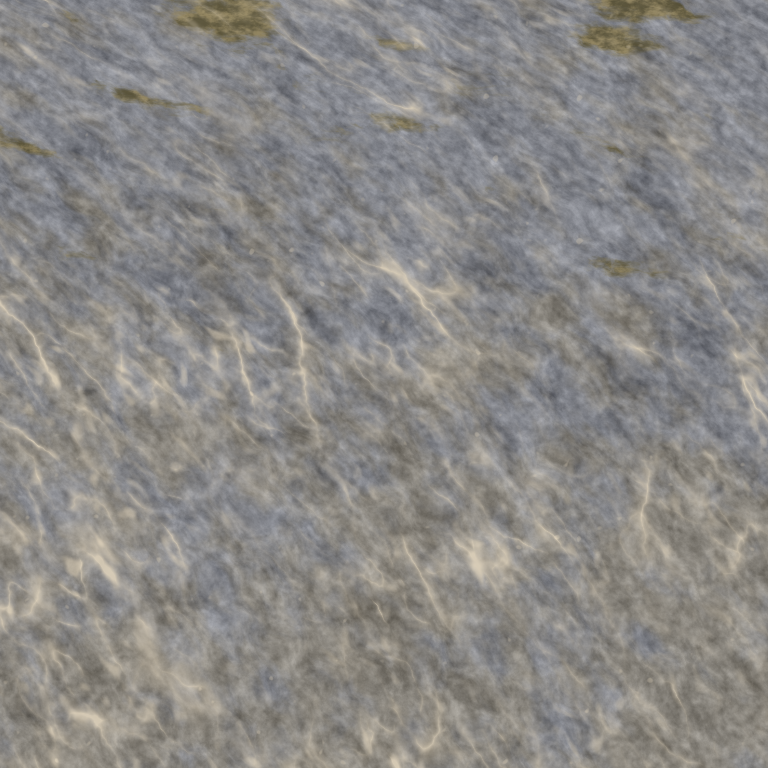
Reproduce this texture procedurally as a WebGL 1 fragment shader.

```glsl
precision highp float;
uniform vec2 u_resolution;

#define STREAK_SCALE vec2(27.0, 14.0)
#define NET_SCALE vec2(10.0, 4.5)
#define FINE_NET_SCALE vec2(24.0, 10.0)
#define FLECK_SCALE vec2(50.0, 30.0)
#define WEED_SCALE vec2(6.0, 23.0)
#define STREAK_CONTRAST 0.14
#define GRAIN_CONTRAST 0.17
#define CAUSTIC_STRENGTH 0.72

const vec3 SAND = vec3(0.512, 0.497, 0.468);
const vec3 SKY_WATER = vec3(0.492, 0.502, 0.532);
const vec3 SUNLIGHT = vec3(0.87, 0.82, 0.73);
const vec3 WEED_DARK = vec3(0.33, 0.30, 0.18);
const vec3 WEED_LIGHT = vec3(0.58, 0.52, 0.35);

vec2 hashGradient(vec2 cell) {
  vec3 h = fract(cell.xyx * vec3(0.1031, 0.1030, 0.0973));
  h += dot(h, h.yzx + 33.33);
  return fract((h.xx + h.yz) * h.zy) * 2.0 - 1.0;
}

// Gradient noise, roughly -0.7 to 0.7
float noise(vec2 p) {
  vec2 i = floor(p);
  vec2 f = p - i;
  vec2 w = f * f * f * (f * (f * 6.0 - 15.0) + 10.0);
  vec2 e = vec2(0.0, 1.0);
  float a = dot(hashGradient(i), f);
  float b = dot(hashGradient(i + e.yx), f - e.yx);
  float c = dot(hashGradient(i + e.xy), f - e.xy);
  float d = dot(hashGradient(i + e.yy), f - e.yy);
  return mix(mix(a, b, w.x), mix(c, d, w.x), w.y);
}

float fbm(vec2 p) {
  float sum = 0.0;
  float amplitude = 1.0;
  for (int i = 0; i < 4; i++) {
    sum += amplitude * noise(p);
    p = p * 2.03 + 17.3;
    amplitude *= 0.55;
  }
  return sum;
}

// Bright thread along the zero line of the noise
float thread(vec2 p, float sharpness) {
  return exp(-abs(noise(p)) * sharpness);
}

// Curved stream coordinates: across and along, flatter and denser far away
vec2 streamCoords(vec2 uv) {
  float across = uv.x - log(1.75 - 1.1 * uv.y) / 1.1;
  return vec2(across, 0.5 * uv.x - uv.y);
}

// Where sunlight gathers: wide patches, strongest near the lower left
float sunPatches(vec2 uv) {
  float nearness = 0.22 - 0.25 * uv.x - 0.3 * uv.y;
  return smoothstep(-0.42, 0.42, fbm(uv * 4.5 + 9.0) + nearness);
}

float caustics(vec2 uv, vec2 flow, float patches) {
  vec2 wobble = vec2(fbm(uv * 16.0), fbm(uv * 16.0 + 40.0));
  vec2 p = flow + wobble * vec2(0.014, 0.022);
  float longBreaks = smoothstep(-0.2, 0.3, fbm(flow * vec2(8.0, 5.0) + 71.0));
  float shortBreaks = smoothstep(-0.3, 0.35, fbm(flow * vec2(18.0, 13.0) + 33.0));
  float coarse = thread(p * NET_SCALE, 24.0) * longBreaks;
  float fine = thread(p * FINE_NET_SCALE + 5.0, 12.0) * shortBreaks;
  float glow = thread(p * NET_SCALE, 6.0) * 0.17;
  return coarse * (0.2 + 0.8 * patches) + (fine * 0.8 + glow) * (0.12 + 0.88 * patches);
}

// Frayed, nearly level drifts that gather towards the top
float weedCover(vec2 uv) {
  vec2 p = vec2(uv.x, uv.y + 0.2 * uv.x);
  p += vec2(0.025, 0.01) * fbm(uv * 14.0);
  float drift = noise(p * WEED_SCALE + 3.7) + 0.22 * fbm(p * vec2(26.0, 75.0));
  drift += 0.25 * noise(uv * 3.5 + 60.0);
  float threshold = mix(0.46, 0.18, smoothstep(0.5, 1.0, uv.y));
  float reach = smoothstep(0.38, 0.55, uv.y);
  return smoothstep(threshold, threshold + 0.25, drift) * reach;
}

void main() {
  vec2 uv = gl_FragCoord.xy / u_resolution;
  vec2 flow = streamCoords(uv);
  vec2 bent = flow + 0.016 * vec2(noise(uv * 21.0), noise(uv * 21.0 + 31.0));
  float patches = sunPatches(uv);

  // Sandy bed under bluish reflections
  float reflection = 0.5 * fbm(uv * 5.0) + 0.7 * fbm(bent * vec2(17.0, 11.0) + 50.0);
  reflection += 0.6 * (uv.y - 0.45);
  vec3 color = mix(SAND, SKY_WATER, smoothstep(-0.35, 0.35, reflection));

  // Broad shade, stretched ripples and fine grain
  float streaks = fbm(bent * STREAK_SCALE + 23.0);
  float grain = 0.65 * fbm(bent * vec2(58.0, 42.0)) + 0.5 * fbm(uv * 85.0 + 14.0);
  color += 0.075 * fbm(uv * 5.0 + 80.0);
  color += STREAK_CONTRAST * streaks + GRAIN_CONTRAST * grain;

  // Floating weed
  float weedTone = smoothstep(-0.4, 0.5, fbm(uv * vec2(45.0, 80.0)));
  color = mix(color, mix(WEED_DARK, WEED_LIGHT, weedTone), 0.85 * weedCover(uv));

  // Sunlit threads, short flecks and small glints
  float light = CAUSTIC_STRENGTH * caustics(uv, flow, patches);
  float flecks = smoothstep(0.12, 0.55, noise(bent * FLECK_SCALE + 12.0));
  float glints = smoothstep(0.42, 0.6, noise(uv * 75.0 + 6.0));
  light += flecks * (0.12 + 0.35 * patches) + 0.3 * glints;
  color = mix(color, SUNLIGHT, clamp(light, 0.0, 0.9));

  gl_FragColor = vec4(clamp(color, 0.0, 1.0), 1.0);
}
```
